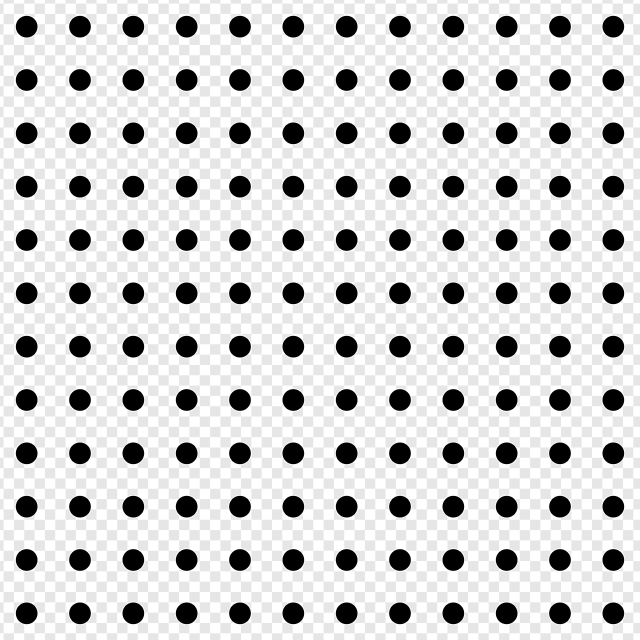
Reproduce this pattern procedurally as a WebGL 1 fragment shader.

```glsl
precision highp float;
// Grid of 12 by 12 black dots with thin pale rims over a fine grey and white checkerboard.

uniform vec2 u_resolution;

// Signed square wave of period 2 with softened steps: +1 on (0, 1), -1 on (1, 2).
vec2 softStripes(vec2 p, vec2 pixel) {
  vec2 edgeDistance = abs(mod(p - 0.5, 2.0) - 1.0) - 0.5;
  return clamp(2.0 * edgeDistance / pixel, -1.0, 1.0);
}

// Coverage of a disc, given the distance from its centre.
float disc(float centreDistance, float radius, float pixel) {
  return clamp(0.5 + (radius - centreDistance) / pixel, 0.0, 1.0);
}

void main() {
  vec2 uv = gl_FragCoord.xy / u_resolution;
  vec2 pixel = 1.0 / u_resolution;

  // Checkerboard: an even number of squares, so opposite edges join
  vec2 stripes = softStripes((uv - 0.5) * 62.0 + vec2(-0.35, 0.35), pixel * 62.0);
  float greySquare = 0.5 + 0.5 * stripes.x * stripes.y;
  vec3 color = mix(vec3(1.0), vec3(0.902), greySquare);

  // Dots: one in the middle of each cell, inside a faint white rim
  float centreDistance = length(fract(uv * 12.0) - 0.5);
  float cellPixel = 12.0 * max(pixel.x, pixel.y);
  color = mix(color, vec3(1.0), 0.8 * disc(centreDistance, 0.222, cellPixel));
  color = mix(color, vec3(0.0), disc(centreDistance, 0.203, cellPixel));

  gl_FragColor = vec4(color, 1.0);
}
```
